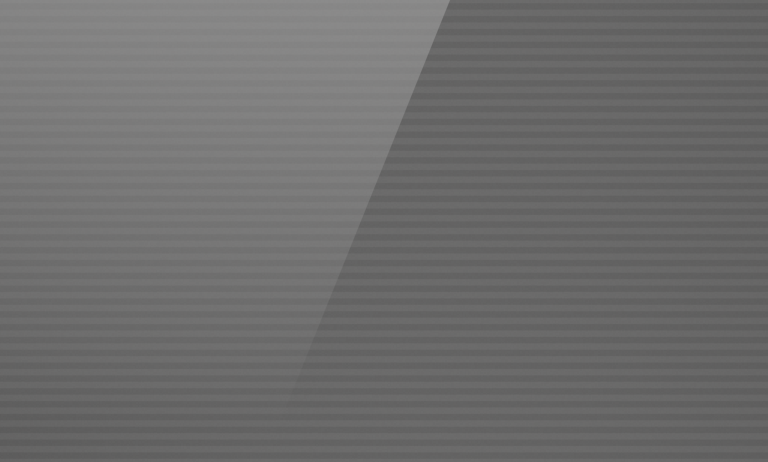
Reproduce this background procedurally as a WebGL 1 fragment shader.

```glsl
precision highp float;
// Grey panel of 36 soft horizontal stripes with faint grain and side shading.
// A slanted sheet of gloss covers the upper left and fades towards the bottom.
// Stripes repeat with fract; the gloss edge is the distance to a sloped line.

uniform vec2 u_resolution;

float hash(vec2 p) {
  return fract(sin(dot(p, vec2(12.9898, 78.233))) * 43758.5453);
}

void main() {
  vec2 uv = gl_FragCoord.xy / u_resolution;
  float aspect = u_resolution.x / u_resolution.y;
  float pixel = 1.0 / u_resolution.y;

  // Gloss: left of the slanted line, strongest at the top
  vec2 fromEdge = vec2((uv.x - 0.586) * aspect, uv.y - 1.0);
  vec2 edgeNormal = normalize(vec2(1.0, -0.403));
  float edgeDistance = dot(fromEdge, edgeNormal);
  float inside = 1.0 - smoothstep(-0.75 * pixel, 0.75 * pixel, edgeDistance);
  float fade = clamp((uv.y - 0.08) / 0.92, 0.0, 1.0);
  float gloss = inside * fade * 0.225;

  // Stripes: one dark band centred in each repeat
  float fromBand = abs(fract(uv.y * 36.0) - 0.5);
  float soft = max(0.06, 36.0 * pixel * 0.7);
  float lightBand = smoothstep(0.25 - soft, 0.25 + soft, fromBand);
  float contrast = 0.030 * (1.0 - 2.0 * gloss);
  float grey = 0.404 + contrast * (lightBand - 0.5);

  // Gentle darkening towards both sides
  float side = (uv.x - 0.55) * 2.0;
  grey -= 0.022 * side * side;

  // Fine grain on a grid tied to the canvas
  grey += 0.008 * (hash(floor(uv * vec2(512.0, 308.0))) - 0.5);

  vec3 panel = grey * vec3(1.004, 1.0, 0.998);
  gl_FragColor = vec4(mix(panel, vec3(1.0), gloss), 1.0);
}
```
